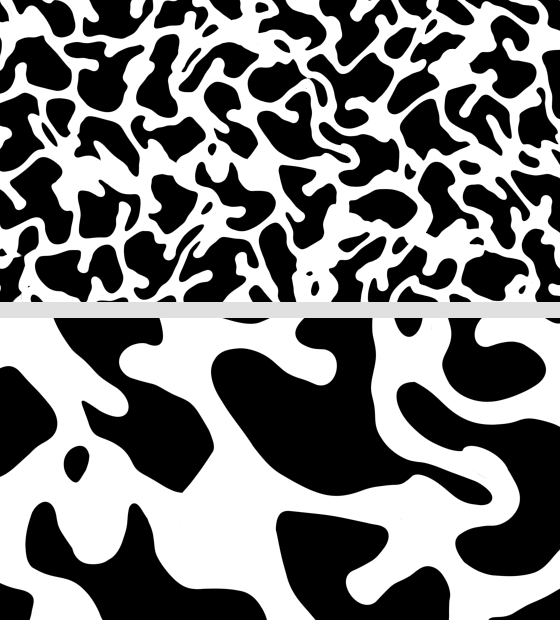
Top: the whole. Bottom: its middle third, enlarged.
Give the GLSL for this pattern, as a WebGL 1 fragment shader.

```glsl
precision highp float;
uniform vec2 u_resolution;

vec2 hash2(vec2 p) {
  vec2 s = vec2(dot(p, vec2(127.1, 311.7)), dot(p, vec2(269.5, 183.3)));
  return fract(sin(s) * 43758.55);
}

float smoothMin(float a, float b, float k) {
  float h = max(k - abs(a - b), 0.0) / k;
  return min(a, b) - h * h * k * 0.25;
}

float smoothMax(float a, float b, float k) {
  return -smoothMin(-a, -b, k);
}

vec2 polar(float angle, float radius) {
  return radius * vec2(cos(angle), sin(angle));
}

// Distance to a segment that swells towards its end
float limb(vec2 p, vec2 a, vec2 b, float swell) {
  vec2 ab = b - a;
  float t = clamp(dot(p - a, ab) / dot(ab, ab), 0.0, 1.0);
  return length(p - a - ab * t) - swell * t;
}

// Distance to the skeleton of one blob: three bent arms around a centre
float skeleton(vec2 p, vec2 id) {
  vec2 shape = hash2(id + 5.3);
  float reach = 0.75 + 0.35 * shape.y;
  float d = 9.0;
  for (int k = 0; k < 3; k++) {
    vec2 r = hash2(id * 1.7 + float(k) * 17.3);
    float angle = 6.283 * shape.x + 2.094 * float(k) + 0.9 * (r.x - 0.5);
    vec2 elbow = polar(angle, 0.32 * reach);
    vec2 tip = elbow + polar(angle + 3.0 * (r.y - 0.5), (0.16 + 0.18 * r.x) * reach);
    d = smoothMin(d, limb(p, vec2(0.0), elbow, 0.0), 0.12);
    d = smoothMin(d, limb(p, elbow, tip, 0.05 * r.y), 0.12);
  }
  return d;
}

// Distance to the hooked inlets that reach in between the arms
float inlets(vec2 p, vec2 id) {
  float turn = 6.283 * hash2(id + 5.3).x;
  float d = 9.0;
  for (int k = 0; k < 3; k++) {
    vec2 r = hash2(id * 2.3 + float(k) * 11.9);
    float angle = turn + 2.094 * (float(k) + 0.5) + 0.5 * (r.x - 0.5);
    float side = r.y < 0.5 ? -1.0 : 1.0;
    vec2 bend = polar(angle + 0.2 * side, 0.34 + 0.12 * r.x);
    vec2 end = bend + polar(angle + (3.14 - 1.3 * r.x) * side, 0.13 + 0.1 * r.y);
    d = smoothMin(d, limb(p, polar(angle, 0.9), bend, 0.0), 0.06);
    d = smoothMin(d, limb(p, bend, end, 0.02), 0.06);
  }
  return d;
}

// Negative inside the blobs
float blobs(vec2 p) {
  p += 0.13 * sin(p.yx * vec2(2.3, 1.9) + vec2(1.0, 4.0));
  p += 0.04 * sin(p.yx * vec2(6.7, 7.3) + vec2(2.0, 0.5));

  // Three nearest skeletons
  vec2 cell = floor(p), owner = cell, local = p;
  vec3 near = vec3(9.0);
  for (int y = -1; y <= 1; y++) {
    for (int x = -1; x <= 1; x++) {
      vec2 id = cell + vec2(float(x), float(y));
      vec2 q = p - id - 0.5 - 0.5 * (hash2(id) - 0.5);
      float d = skeleton(q, id);
      if (d < near.x) {
        near = vec3(d, near.xy);
        owner = id;
        local = q;
      } else if (d < near.y) near = vec3(near.x, d, near.y);
      else near.z = min(near.z, d);
    }
  }

  // Body parted from its neighbours by channels, then notched
  vec2 channel = 0.5 * (near.x - near.yz) + 0.05;
  float edge = smoothMax(near.x - 0.38, channel.x, 0.1);
  edge = smoothMax(edge, channel.y, 0.1);
  return smoothMax(edge, 0.07 - inlets(local, owner), 0.12);
}

void main() {
  float rows = 4.6;
  vec2 p = gl_FragCoord.xy / u_resolution.y * rows;
  float pixel = rows / u_resolution.y;

  // Dividing by the slope keeps every edge equally crisp
  float edge = blobs(p);
  vec2 slope = vec2(blobs(p + vec2(0.5 * pixel, 0.0)), blobs(p + vec2(0.0, 0.5 * pixel))) - edge;
  float pixelsAway = 0.5 * edge / max(length(slope), 0.05 * pixel);
  gl_FragColor = vec4(vec3(smoothstep(-0.75, 0.75, pixelsAway)), 1.0);
}
```
